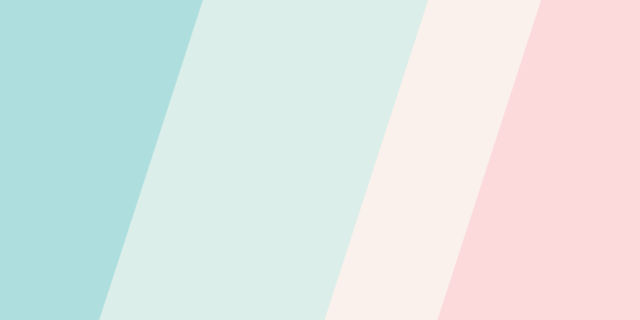
Give the GLSL for this background, as a Shadertoy shader.

```glsl
// Four flat pastel bands divided by parallel slanted edges.
// A sheared horizontal coordinate turns each slanted edge into a
// threshold, and the bands are layered from left to right.

// Edge positions along the bottom, as fractions of the canvas width
#define MINT_START  0.1550
#define CREAM_START 0.5070
#define PINK_START  0.6835
// Rightward shift of every edge from bottom to top
#define EDGE_LEAN   0.1620
// Half width of the soft edge
#define EDGE_SOFT   0.0014

#define TEAL  vec3(0.682, 0.873, 0.870)
#define MINT  vec3(0.859, 0.933, 0.915)
#define CREAM vec3(0.980, 0.943, 0.924)
#define PINK  vec3(0.988, 0.855, 0.863)

// Coverage of everything to the right of an edge
float rightOf(float edge, float across) {
    float soft = max(EDGE_SOFT, 0.7 / iResolution.x);
    return smoothstep(-soft, soft, across - edge);
}

void mainImage(out vec4 fragColor, in vec2 fragCoord) {
    // Shear the canvas so the slanted edges become vertical
    vec2 uv = fragCoord / iResolution.xy;
    float across = uv.x - EDGE_LEAN * uv.y;

    // Layer the bands
    vec3 color = TEAL;
    color = mix(color, MINT, rightOf(MINT_START, across));
    color = mix(color, CREAM, rightOf(CREAM_START, across));
    color = mix(color, PINK, rightOf(PINK_START, across));

    fragColor = vec4(color, 1.0);
}
```
